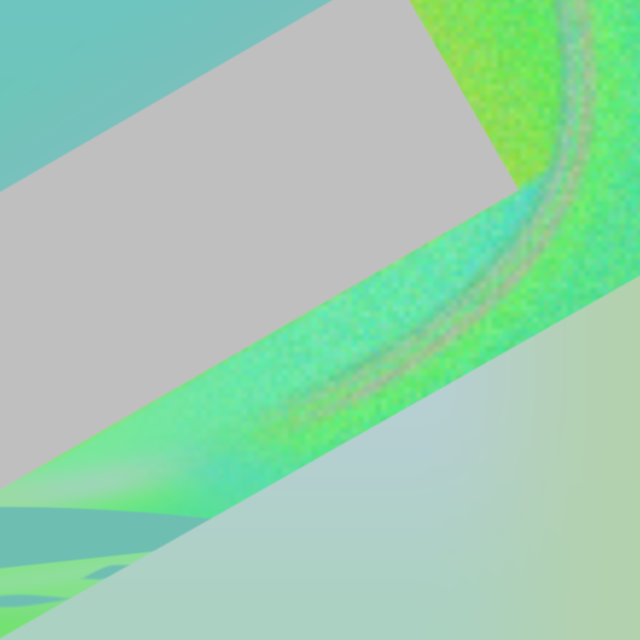
Give the GLSL for this background, as a Shadertoy shader.

```glsl
#define CORNER vec2(0.811, 0.703)
#define SLAB_HEIGHT 0.403
#define SOFT 0.0025
#define GRAIN_SCALE 110.0
#define GRAIN_AMOUNT 0.13
#define GREY vec3(0.75)
#define TEAL vec3(0.43, 0.75, 0.70)
#define MINT vec3(0.41, 0.90, 0.66)
#define LEAF vec3(0.41, 0.92, 0.46)
#define CYAN vec3(0.35, 0.85, 0.74)
#define ROSE vec3(0.65, 0.74, 0.62)

float hash(vec2 p) {
    p = fract(p * vec2(0.1031, 0.1030));
    p += dot(p, p.yx + 33.33);
    return fract((p.x + p.y) * p.x * 43.7);
}

float noise(vec2 p) {
    vec2 cell = floor(p), f = fract(p);
    f = f * f * (3.0 - 2.0 * f);
    vec2 e = vec2(0.0, 1.0);
    return mix(mix(hash(cell), hash(cell + e.yx), f.x),
               mix(hash(cell + e.xy), hash(cell + e.yy), f.x), f.y);
}

float above(float d) { return smoothstep(-SOFT, SOFT, d); }

float bell(float x, float width) { return exp(-x * x / (width * width)); }

// Approximate signed distance to the sweeping fold, positive on its inner side
float foldDistance(vec2 q) {
    float t = q.x + 0.33;
    float curve = t < 0.0 ? 0.35 * t * t : 0.55 * t * t + 6.4 * pow(t, 6.0);
    float slope = t < 0.0 ? 0.7 * t : 1.1 * t + 38.4 * pow(t, 5.0);
    return (q.y + 0.144 - curve) / sqrt(1.0 + slope * slope);
}

vec3 upperPanel(vec2 p, vec2 q) {
    vec3 c = mix(vec3(0.42, 0.78, 0.71), vec3(0.43, 0.77, 0.75), smoothstep(0.75, 1.0, p.y));
    return mix(vec3(0.47, 0.755, 0.74), c, smoothstep(0.0, 0.17, q.y - SLAB_HEIGHT));
}

vec3 lowerPanel(vec2 p) {
    vec3 c = mix(vec3(0.67, 0.82, 0.76), vec3(0.715, 0.81, 0.825), smoothstep(0.0, 0.4, p.y));
    return mix(c, vec3(0.70, 0.82, 0.68), smoothstep(0.64, 1.0, p.x));
}

vec3 ribbon(vec2 p, vec2 q) {
    float s = foldDistance(q);
    float streakFade = smoothstep(-0.64, -0.30, q.x);

    // Inner and outer faces
    vec3 inner = mix(LEAF, MINT, smoothstep(-0.02, 0.06, s));
    inner = mix(inner, vec3(0.47, 0.91, 0.60), smoothstep(-0.45, -0.8, q.x));
    inner = mix(inner, CYAN, 0.8 * bell(s - 0.045, 0.027) * smoothstep(-0.3, -0.03, q.x));
    vec3 lime = mix(vec3(0.57, 0.87, 0.33), vec3(0.41, 0.90, 0.38), smoothstep(0.0, 0.14, q.x));
    inner = mix(inner, lime, smoothstep(-0.012, 0.016, q.y) * smoothstep(0.015, 0.04, s));
    vec3 outer = mix(LEAF, vec3(0.35, 0.88, 0.57), smoothstep(-0.03, -0.085, s));
    vec3 c = mix(outer, inner, smoothstep(-0.015, 0.02, s));

    // Paired streaks along the fold
    float shimmer = 0.65 + 0.35 * noise(vec2(q.x * 14.0, s * 240.0));
    c = mix(c, vec3(0.43, 0.78, 0.59), 0.75 * bell(s - 0.031, 0.010) * streakFade);
    c = mix(c, ROSE, shimmer * streakFade * bell(s + 0.007, 0.013));
    c = mix(c, ROSE, 0.75 * shimmer * streakFade * bell(s - 0.018, 0.009));

    // Pale sheen at the tail
    c = mix(c, CYAN, 0.8 * bell(length((p - vec2(0.35, 0.265)) * vec2(0.6, 1.3)), 0.065));
    c = mix(c, vec3(0.64, 0.83, 0.74), 0.85 * bell(s + 0.002, 0.032) * smoothstep(-0.56, -0.80, q.x));
    c = mix(c, vec3(0.60, 0.87, 0.60), 0.6 * smoothstep(-0.82, -0.96, q.x));

    // Fine coloured grain
    vec2 g = p * GRAIN_SCALE;
    vec3 grain = vec3(noise(g), noise(g + 37.0), noise(g + 71.0)) - 0.5;
    float strength = GRAIN_AMOUNT * smoothstep(-0.85, -0.3, q.x);
    return c + grain * vec3(1.0, 0.45, 1.0) * strength;
}

vec3 tailLayers(vec3 c, vec2 p) {
    float top = 0.208 - 0.17 * p.x * p.x;
    float bottom = 0.112 + 0.11 * p.x;

    // Layered green below the dark wedge
    float wave = 0.5 + 0.5 * sin((p.y - 0.18 * p.x) * 130.0);
    vec3 green = mix(vec3(0.43, 0.88, 0.42), vec3(0.56, 0.87, 0.61), smoothstep(0.0, 0.10, p.y));
    green = mix(green, vec3(0.48, 0.90, 0.47), 0.4 * wave);
    for (int i = 0; i < 2; i++) {
        float k = float(i);
        vec2 center = vec2(0.02 + 0.15 * k, 0.061 + 0.045 * k);
        vec2 d = p - center;
        float reach = 0.11 - 0.06 * k;
        float halfWidth = 0.009 * (1.0 - smoothstep(0.0, reach, abs(d.x)));
        float strip = smoothstep(0.004, -0.003, abs(d.y - (0.04 + 0.2 * k) * d.x) - halfWidth);
        green = mix(green, TEAL, strip * smoothstep(reach, 0.6 * reach, abs(d.x)));
    }
    vec3 layers = mix(green, TEAL, above(p.y - bottom));
    return mix(c, layers, above(top - p.y) * smoothstep(0.40, 0.34, p.x));
}

void mainImage(out vec4 fragColor, in vec2 fragCoord) {
    vec2 p = fragCoord / iResolution.xy;
    vec2 rel = p - CORNER;
    // Axes along and across the tilted slab
    vec2 q = vec2(dot(rel, vec2(0.866, 0.5)), dot(rel, vec2(-0.5, 0.866)));

    vec3 color = tailLayers(ribbon(p, q), p);
    color = mix(lowerPanel(p), color, above(q.y + 0.2093 + 0.008 * q.x));
    color = mix(color, GREY, above(-q.x) * above(q.y));
    color = mix(color, upperPanel(p, q), above(q.y - SLAB_HEIGHT) * above(0.1 - q.x));
    fragColor = vec4(clamp(color, 0.0, 1.0), 1.0);
}
```
